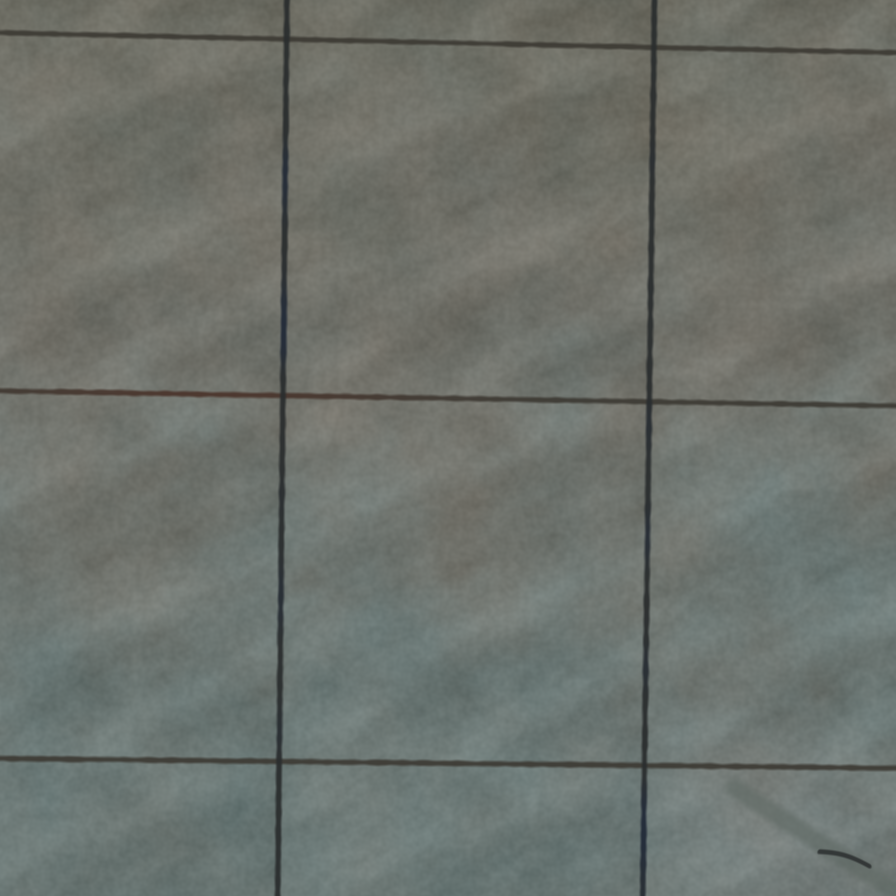
Give the GLSL for this texture, as a Shadertoy shader.

```glsl
// Worn stone-look tiles in a slightly skewed grid with thin dark grout.
// Each tile carries the same diagonal cloudy print, built from gradient noise;
// canvas-wide noise adds a warm-to-teal tint, grain and a scuffed corner.

const vec2  COLUMN_START   = vec2(0.310, 0.0103);  // first joint x, lean with height
const vec2  COLUMN_PITCH   = vec2(0.4074, 0.0028); // spacing, growth with height
const float ROW_START      = 0.1536;
const vec2  ROW_PITCH      = vec2(2.4053, 0.0793); // linear and quadratic row count
const vec2  ROW_TILT       = vec2(0.009, 0.0142);  // slope, growth with height
const vec2  TILE_SIZE      = vec2(0.409, 0.403);
const vec2  GROUT_HALF     = vec2(0.0031, 0.0029); // vertical, horizontal joints
const float GROUT_SOFTNESS = 0.0022;
const float STREAK_ANGLE   = 0.52;
const float STREAK_DEPTH   = 0.085;
const float GRAIN_DEPTH    = 0.028;
const float TILE_VARIATION = 0.010;

const vec3 WARM_STONE  = vec3(0.445, 0.447, 0.418);
const vec3 OLIVE_STONE = vec3(0.425, 0.425, 0.385);
const vec3 TEAL_STONE  = vec3(0.420, 0.470, 0.460);
const vec3 PALE_STONE  = vec3(0.470, 0.490, 0.480);
const vec3 GROUT_DARK  = vec3(0.165, 0.178, 0.180);
const vec3 GROUT_BROWN = vec3(0.235, 0.225, 0.200);
const vec3 GROUT_RUST  = vec3(0.290, 0.200, 0.165);
const vec3 GROUT_BLUE  = vec3(0.130, 0.165, 0.220);
const vec3 SCUFF_GREEN = vec3(0.370, 0.410, 0.390);

// Integer hash: two values in 0..1 per cell
vec2 hash2(vec2 cell) {
    uvec2 q = uvec2(ivec2(cell)) * uvec2(1597334677u, 3812015801u);
    uint n = (q.x ^ q.y) * 1597334677u;
    n ^= n >> 15;
    n *= 2246822519u;
    n ^= n >> 13;
    return vec2(n & 65535u, n >> 16) / 65535.0;
}

float corner(vec2 cell, vec2 offset) {
    float angle = 6.2832 * hash2(cell).x;
    return dot(vec2(cos(angle), sin(angle)), offset);
}

float gradientNoise(vec2 p) {
    vec2 i = floor(p), f = p - i;
    vec2 w = f * f * f * (f * (f * 6.0 - 15.0) + 10.0);
    vec2 e = vec2(1.0, 0.0);
    return mix(mix(corner(i, f), corner(i + e, f - e), w.x),
               mix(corner(i + e.yx, f - e.yx), corner(i + 1.0, f - 1.0), w.x), w.y);
}

float fbm(vec2 p) {
    float sum = 0.0, amplitude = 1.0;
    for (int octave = 0; octave < 4; octave++) {
        sum += amplitude * gradientNoise(p);
        p = p * 2.03 + 17.3;
        amplitude *= 0.5;
    }
    return sum;
}

// Soft elliptical smudge, one at its centre
float smudge(vec2 p, vec2 centre, vec2 radius, float angle) {
    float c = cos(angle), s = sin(angle);
    vec2 q = mat2(c, -s, s, c) * (p - centre) / radius;
    return exp(-dot(q, q));
}

// The cloudy print shared by all tiles; negative is darker
float tilePrint(vec2 p) {
    float c = cos(STREAK_ANGLE), s = sin(STREAK_ANGLE);
    vec2 along = mat2(c, -s, s, c) * p;
    float clouds = fbm(along * vec2(2.2, 5.5) + 3.7) + 0.5 * fbm(p * 4.0 + 31.0);
    float breakup = 0.8 + 0.8 * gradientNoise(p * 9.0);
    float dark = smudge(p, vec2(0.42, 0.58), vec2(0.30, 0.09), STREAK_ANGLE)
               + smudge(p, vec2(0.85, 0.82), vec2(0.22, 0.07), 0.7)
               + smudge(p, vec2(0.52, 0.16), vec2(0.16, 0.10), -0.1);
    return 0.8 * clouds - 0.5 * dark * breakup + 0.08;
}

float segmentDistance(vec2 p, vec2 a, vec2 b) {
    vec2 ab = b - a;
    return length(p - a - ab * clamp(dot(p - a, ab) / dot(ab, ab), 0.0, 1.0));
}

void mainImage(out vec4 fragColor, in vec2 fragCoord) {
    vec2 uv = fragCoord / iResolution.xy;
    float pixel = 1.0 / min(iResolution.x, iResolution.y);

    // Skewed grid
    float rise = uv.y + uv.x * (ROW_TILT.x + ROW_TILT.y * uv.y) - ROW_START;
    vec2 grid = vec2((uv.x - dot(COLUMN_START, vec2(1.0, uv.y))) / dot(COLUMN_PITCH, vec2(1.0, uv.y)),
                     rise * (ROW_PITCH.x + ROW_PITCH.y * rise));
    vec2 tile = floor(grid), local = grid - tile;

    // Stone tint, print and grain
    float tint = fbm(uv * 3.5 + 8.0);
    float pattern = tilePrint(local + 0.02 * gradientNoise(uv * 6.0));
    float warmth = smoothstep(0.12, 0.68, uv.y + 0.35 * tint - 0.12 * pattern);
    vec3 color = mix(TEAL_STONE, WARM_STONE, warmth);
    color = mix(color, OLIVE_STONE, 0.8 * smoothstep(0.65, 1.0, uv.y + 0.15 * tint));
    color = mix(color, PALE_STONE, 0.7 * smudge(uv, vec2(0.9, 0.05), vec2(0.20, 0.12), -0.5));
    color += vec3(0.016, 0.0, -0.006) * fbm(uv * 9.0 + 51.0);
    float grain = gradientNoise(uv * 95.0) + 0.7 * gradientNoise(uv * 190.0 + 5.0);
    color += STREAK_DEPTH * pattern + GRAIN_DEPTH * grain;
    color += TILE_VARIATION * (hash2(tile + 40.0).y - 0.5);

    // Scuff and dark nick in the lower right corner
    float scuff = segmentDistance(uv, vec2(0.82, 0.12), vec2(1.0, 0.005));
    color = mix(color, SCUFF_GREEN, 0.6 * (1.0 - smoothstep(0.004, 0.016, scuff)));
    vec2 bent = uv - vec2(0.0, 0.005 * sin((uv.x - 0.913) * 50.0));
    float nick = segmentDistance(bent, vec2(0.915, 0.049), vec2(0.970, 0.032));
    color = mix(color, GROUT_DARK, 0.85 * (1.0 - smoothstep(0.001, 0.003 + pixel, nick)));

    // Grout with ragged edges and stains
    vec2 joint = abs(fract(grid + 0.5) - 0.5) * TILE_SIZE;
    joint += 0.0012 * gradientNoise(uv * 70.0);
    float blur = max(GROUT_SOFTNESS, pixel);
    vec2 grout = 1.0 - smoothstep(GROUT_HALF - blur, GROUT_HALF + blur, joint);
    float rust = smudge(uv, vec2(0.23, 0.56), vec2(0.20, 0.06), 0.0);
    float blue = smoothstep(0.0, 0.35, gradientNoise(uv * vec2(3.0, 7.0) + 2.0));
    color = mix(color, mix(GROUT_BROWN, GROUT_RUST, rust), 0.92 * grout.y);
    color = mix(color, mix(GROUT_DARK, GROUT_BLUE, blue), 0.95 * grout.x);

    fragColor = vec4(clamp(color, 0.0, 1.0), 1.0);
}
```
